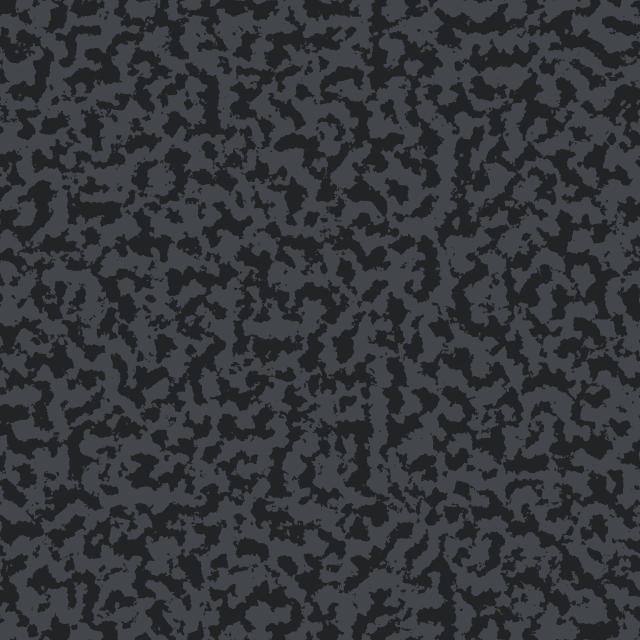
Reproduce this pattern procedurally as a WebGL 2 fragment shader.

```glsl
#version 300 es
precision highp float;
// Draws ragged charcoal blotches on slate grey, from thresholded gradient noise.

uniform vec2 u_resolution;
out vec4 fragColor;

const vec3 SLATE = vec3(0.263, 0.275, 0.292);
const vec3 CHARCOAL = vec3(0.132, 0.139, 0.147);
const float TAU = 6.28319;
const float CELLS = 38.0;        // coarse lattice cells across the canvas
const float ROUGHNESS = 0.5;     // weight of each finer layer
const float DARK_LEVEL = -0.035; // noise below this is charcoal
const int LAYERS = 5;
const int SUBSAMPLES = 3;        // per axis, for smooth edges

float hash(vec2 cell, float seed) {
    vec3 p = fract(vec3(cell.xyx + seed * 17.0) * 0.1031);
    p += dot(p, p.yzx + 33.33);
    return fract((p.x + p.y) * p.z);
}

// Height at p of a slope with a random direction through one lattice corner
float cornerSlope(vec2 corner, vec2 p, float seed) {
    float angle = TAU * hash(corner, seed);
    return dot(vec2(cos(angle), sin(angle)), p - corner);
}

float gradientNoise(vec2 p, float seed) {
    vec2 cell = floor(p);
    vec2 blend = smoothstep(0.0, 1.0, p - cell);
    float bottom = mix(cornerSlope(cell, p, seed),
                       cornerSlope(cell + vec2(1, 0), p, seed), blend.x);
    float top = mix(cornerSlope(cell + vec2(0, 1), p, seed),
                    cornerSlope(cell + vec2(1, 1), p, seed), blend.x);
    return mix(bottom, top, blend.y);
}

// Aligned lattices are all zero at shared corners, which splits the blotches
// into upright rows and columns with specks between them
float layeredNoise(vec2 p, float roughness) {
    float total = 0.0, weight = 1.0;
    for (int i = 0; i < LAYERS; i++) {
        total += weight * gradientNoise(p, float(i) + 1.0);
        weight *= roughness;
        p *= 2.0;
    }
    return total;
}

float blotch(vec2 uv) {
    return 1.0 - step(DARK_LEVEL, layeredNoise(uv * CELLS, ROUGHNESS));
}

// Share of one pixel covered by blotches
float blotchCoverage(vec2 pixel, float canvasSize) {
    float covered = 0.0;
    for (int y = 0; y < SUBSAMPLES; y++) {
        for (int x = 0; x < SUBSAMPLES; x++) {
            vec2 offset = (vec2(x, y) + 0.5) / float(SUBSAMPLES) - 0.5;
            covered += blotch((pixel + offset) / canvasSize);
        }
    }
    return covered / float(SUBSAMPLES * SUBSAMPLES);
}

void main() {
    float canvasSize = min(u_resolution.x, u_resolution.y);
    float coverage = blotchCoverage(gl_FragCoord.xy, canvasSize);
    fragColor = vec4(mix(SLATE, CHARCOAL, coverage), 1.0);
}
```
